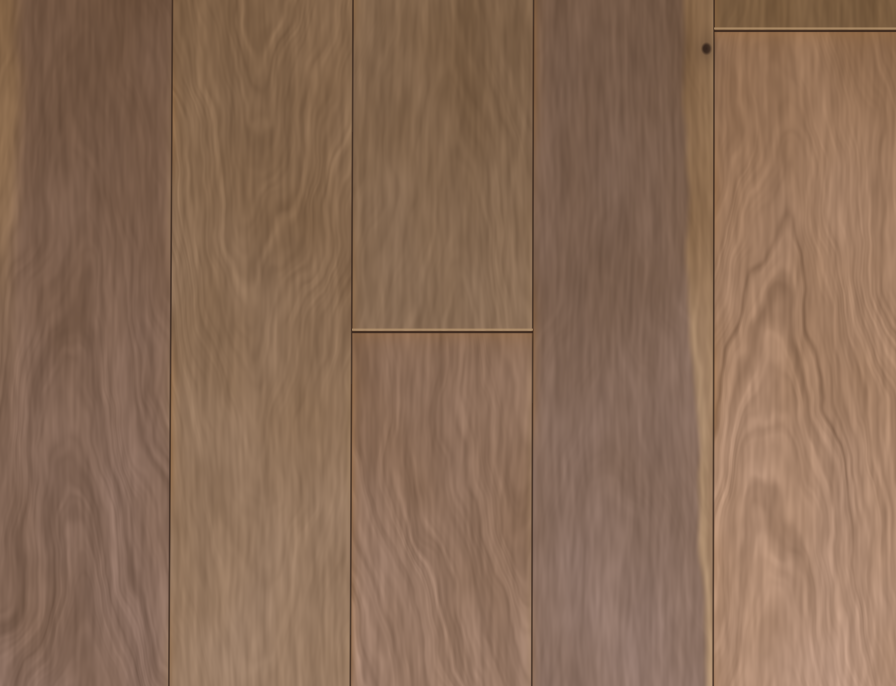
Write a Shadertoy shader that draws this texture.

```glsl
// Oiled oak floor: five long vertical planks, two of them cut by a butt joint.
// Each board has a base tone, cathedral rings bent from an arch-shaped height
// field, stretched gradient noise for fibres, and thin bevelled seams.

const float ASPECT = 1.306;       // floor width in floor heights
const float PLANK = 0.2015;       // plank width as a share of floor width
const float FIRST_SEAM = 0.1925;
const vec3 SAPWOOD = vec3(0.59, 0.46, 0.33);
const vec3 CREAM = vec3(0.72, 0.59, 0.44);
const vec3 AMBER = vec3(0.64, 0.43, 0.21);
const vec3 GAP = vec3(0.19, 0.13, 0.10);

// Boards 0-4 are the columns; 5 and 6 lie above the joints of columns 2 and 4
const vec3 TONE[7] = vec3[7](
    vec3(0.47, 0.36, 0.285), vec3(0.53, 0.415, 0.31), vec3(0.52, 0.40, 0.31),
    vec3(0.49, 0.385, 0.315), vec3(0.62, 0.48, 0.37),
    vec3(0.53, 0.42, 0.32), vec3(0.52, 0.405, 0.29));
// Arch centre across the board, apex direction, height of figure, strength
const vec4 FIGURE[7] = vec4[7](
    vec4(0.48, 1.0, 0.20, 1.0), vec4(0.50, -1.0, 0.85, 0.9),
    vec4(1.00, -1.0, 0.10, 0.8), vec4(0.45, 1.0, 0.50, 0.25),
    vec4(0.35, 1.0, 0.45, 1.0), vec4(0.55, 1.0, 0.65, 0.4),
    vec4(0.50, 1.0, 1.00, 0.3));

vec2 gradientAt(vec2 cell) {
    vec3 h = fract(vec3(cell.xyx) * vec3(0.1031, 0.1030, 0.0973));
    h += dot(h, h.yzx + 33.33);
    float angle = 6.2832 * fract((h.x + h.y) * h.z);
    return vec2(cos(angle), sin(angle));
}

float gradientNoise(vec2 p) {
    vec2 i = floor(p), f = p - i;
    vec2 u = f * f * f * (f * (f * 6.0 - 15.0) + 10.0);
    vec2 e = vec2(0.0, 1.0);
    float low = mix(dot(gradientAt(i), f), dot(gradientAt(i + e.yx), f - e.yx), u.x);
    float high = mix(dot(gradientAt(i + e.xy), f - e.xy), dot(gradientAt(i + e.yy), f - e.yy), u.x);
    return mix(low, high, u.y);
}

float fbm(vec2 p) {
    float sum = 0.0, gain = 1.0;
    for (int i = 0; i < 3; i++) {
        sum += gain * gradientNoise(p);
        p = p * 2.03 + 17.1;
        gain *= 0.5;
    }
    return sum;
}

float line(float d, float halfWidth, float px) {
    return 1.0 - smoothstep(halfWidth - px, halfWidth + px, abs(d));
}

float jointHeight(float column) {
    return column == 2.0 ? 0.517 : column == 4.0 ? 0.956 : 2.0;
}

// Growth rings: nested arches near the figure, straighter away from it
float rings(vec2 q, vec4 figure, float seed) {
    float x = q.x - figure.x;
    x += 0.16 * fbm(vec2(q.x * 1.5, q.y * 3.0) + seed);
    float height = figure.y * q.y + 1.3 * sqrt(x * x + 0.008);
    height += 0.05 * fbm(q * vec2(4.0, 9.0) + seed);
    float bands = gradientNoise(vec2(height * 17.0, seed)) + 0.6 * gradientNoise(vec2(height * 37.0, q.y * 2.0 + seed));
    float near = exp(-pow((q.y - figure.z) / 0.38, 2.0));
    return bands * figure.w * (0.3 + 0.7 * near);
}

// Long fibres and short dark pores running along the board
float fibres(vec2 p, float seed) {
    p.x += 0.012 * gradientNoise(p * vec2(5.0, 3.0) + seed);
    float broad = gradientNoise(p * vec2(38.0, 1.8) + seed);
    float fine = gradientNoise(p * vec2(115.0, 9.0) + seed);
    float pores = gradientNoise(p * vec2(170.0, 24.0) + seed);
    return 0.45 * broad + 0.5 * fine + 0.35 * pores;
}

void mainImage(out vec4 fragColor, in vec2 fragCoord) {
    vec2 uv = fragCoord / iResolution.xy;
    vec2 p = vec2(uv.x * ASPECT, uv.y);
    float px = 0.75 / iResolution.y;

    // Board lookup, with seams leaning slightly towards the left
    float lean = 0.005 * (1.0 - uv.y) * (1.0 - uv.x);
    float across = (uv.x + lean - FIRST_SEAM) / PLANK + 1.0;
    float column = clamp(floor(across), 0.0, 4.0);
    float joint = jointHeight(column);
    int board = int(column);
    if (uv.y > joint) board = column == 2.0 ? 5 : 6;
    float seed = float(board) * 13.7 + 3.3;
    vec2 q = vec2(across - column, uv.y);

    // Base tone, sapwood edges and cloudy stain
    vec3 color = TONE[board];
    float wobble = 0.05 * fbm(vec2(uv.y * 5.0, seed));
    float sapEdge = mix(0.95, 0.83, smoothstep(0.0, 0.75, uv.y)) + wobble;
    float sapRight = column == 3.0 ? smoothstep(-0.02, 0.03, q.x - sapEdge) : 0.0;
    float sapLeft = column == 0.0 ? smoothstep(0.20, 0.08, q.x + wobble) * smoothstep(0.35, 0.8, uv.y) : 0.0;
    color = mix(color, SAPWOOD, 0.8 * max(sapRight, sapLeft));
    float rim = column == 3.0 ? line(q.x - sapEdge - 0.03, 0.02, 0.02) : 0.0;
    color = mix(color, CREAM, 0.4 * rim * smoothstep(0.75, 0.3, uv.y));
    float cloud = fbm(vec2(p.x * 7.0, p.y * 3.5) + seed);
    color *= 1.0 + cloud * vec3(0.08, 0.10, 0.14);

    // Wood figure, then light that is brighter and cooler at the bottom
    color *= 1.0 + rings(q, FIGURE[board], seed) * vec3(0.17, 0.19, 0.21);
    color *= 1.0 + fibres(p, seed) * vec3(0.19, 0.21, 0.23);
    color *= mix(vec3(1.13, 1.17, 1.27), vec3(0.90, 0.88, 0.85), uv.y);

    // Knot with a soft halo
    float knot = length((p - vec2(1.030, 0.929)) * vec2(1.0, 0.85));
    color = mix(color, GAP, 0.35 * exp(-knot * 70.0) + 0.7 * smoothstep(0.009, 0.004, knot));

    // Bevels catch pale light on the left of a seam, amber on the right
    float seam = (across - clamp(round(across), 1.0, 4.0)) * PLANK * ASPECT;
    float worn = smoothstep(-0.25, 0.35, gradientNoise(vec2(uv.y * 4.0, seed)));
    float bevel = exp(-abs(seam) / 0.005) * worn;
    color = mix(color, seam < 0.0 ? CREAM : AMBER, 0.45 * bevel);
    color = mix(color, GAP, 0.75 * line(seam, 0.0012, px));

    // Butt joints: pale lip above the gap, amber stain below it
    float end = uv.y - joint;
    float stain = end < 0.0 ? exp(end / 0.012) : 0.0;
    color = mix(color, AMBER, 0.3 * stain);
    color = mix(color, CREAM, 0.75 * line(end - 0.0025, 0.0015, px));
    color = mix(color, GAP, 0.85 * line(end + 0.0012, 0.0015, px));

    fragColor = vec4(clamp(color, 0.0, 1.0), 1.0);
}
```
